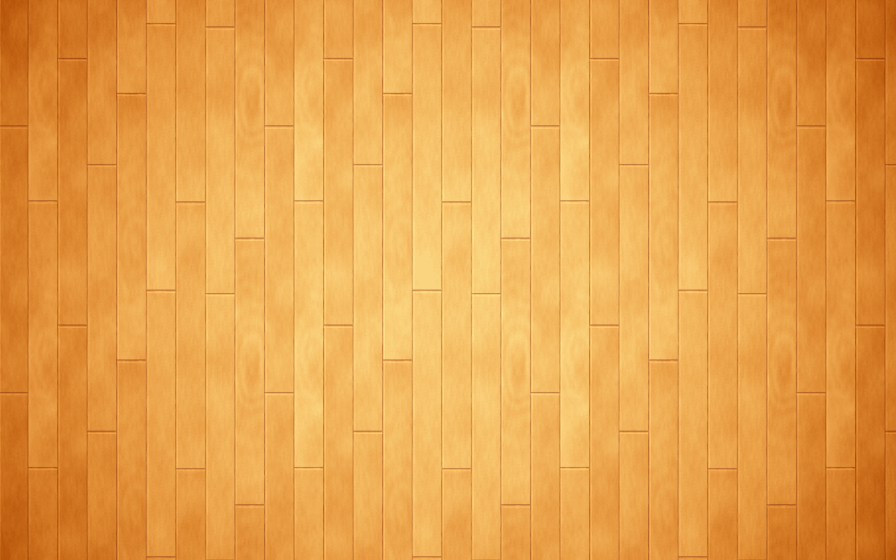
A Shadertoy shader for this texture:

```glsl
// Floor of narrow vertical maple boards, nine to a tile, with staggered butt joints.
// Each board has its own tone, noise grain and ring figure, and all lie under a warm
// radial light that falls from pale gold in the middle to burnt orange at the rim.

// Per board: joint offset down the tile, tone shift, strength of the ring figure
const vec3 BOARDS[9] = vec3[9](
    vec3(.472, .06, .15), vec3(.753, -.05, .55), vec3(.219, .08, .0),
    vec3(.617, .0, .2),   vec3(.350, .04, .5),   vec3(.088, -.06, .1),
    vec3(.757, .01, .2),  vec3(.101, -.04, .0),  vec3(.893, .0, 1.));

float hash(vec2 p) {
    return fract(sin(dot(p, vec2(127.1, 311.7))) * 43758.5453);
}

float noise(vec2 p) {
    vec2 i = floor(p), f = fract(p);
    f = f * f * (3. - 2. * f);
    return mix(mix(hash(i), hash(i + vec2(1, 0)), f.x),
               mix(hash(i + vec2(0, 1)), hash(i + 1.), f.x), f.y);
}

// Coverage of a soft-edged line at distance d
float line(float d, float halfWidth) {
    float px = 1. / iResolution.y;
    return 1. - smoothstep(halfWidth - .5 * px, halfWidth + .5 * px, abs(d));
}

// Tone of the wood; p is in board widths, nine along the board's length
float woodTone(vec2 p, float seed, float figure) {
    vec2 s = p + seed * 23.;
    float tone = .20 * (noise(s * vec2(1.3, .9)) - .5);        // broad blotches
    tone += .09 * (noise(s * vec2(4., 1.6)) - .5);             // soft streaks
    tone += .10 * (noise(s * vec2(15., 4.)) - .5);             // fine fibres
    tone += .07 * (noise(s * vec2(24., 17.)) - .5);            // pores

    // Stretched growth rings around a centre
    vec2 k = (p - vec2(.6, 4.5 + .7 * sin(seed * 2.))) * vec2(1., .42);
    float d = length(k) + .22 * noise(s * vec2(2.5, 1.2));
    tone += figure * .075 * sin(24. * d) * exp(-.9 * length(k));
    // Dark knot on the strongly figured board
    tone += .2 * step(.9, figure) * exp(-28. * dot(k, k));
    return tone + .11 * (.45 - p.y / 9.);                      // darker at the head
}

void mainImage(out vec4 fragColor, in vec2 fragCoord) {
    vec2 uv = fragCoord / iResolution.xy;

    // Board layout: 30.32 boards across, 2.1 tiles down
    float across = uv.x * 30.32 + .053;
    float seed = mod(floor(across), 9.);
    vec3 board = BOARDS[int(seed)];
    vec2 local = vec2(fract(across), fract((1. - uv.y) * 2.1 - board.x));

    // Light and wood together choose a place on the colour ramp
    vec2 c = (uv * 2. - 1.) * vec2(1.12, .8);
    float tone = .06 + .6 * dot(c, c) + board.y;
    tone += woodTone(local * vec2(1., 9.), seed, board.z);
    tone = clamp(tone, -.08, 1.25);
    vec3 col = vec3(.975, .80, .46) - tone * vec3(.08, .37, .42)
             + tone * tone * vec3(-.10, .0, .07);

    // Distances to the long seam and the butt joint, in canvas heights
    vec2 toEdge = (local - round(local)) * vec2(.0528, .476);
    float wear = .55 + .45 * noise(vec2(floor(across + .5) * 7., local.y * 60.));
    float seam = line(toEdge.x, .0009) * wear;
    float joint = line(toEdge.y, .0012) * .9;

    // Pale bevel beside each dark gap, with chipped patches at some heads
    float bevel = max(line(toEdge.x - .0034, .0008) * wear, line(toEdge.y - .004, .0009));
    float chip = smoothstep(.62, .8, noise(local * vec2(5., 70.) + seed * 9.))
               * smoothstep(.025, .0, local.y);
    col += vec3(.07, .08, .07) * max(bevel, .7 * chip);
    col *= mix(vec3(1.), vec3(.80, .68, .64), max(seam, joint));

    fragColor = vec4(clamp(col, 0., 1.), 1.);
}
```
